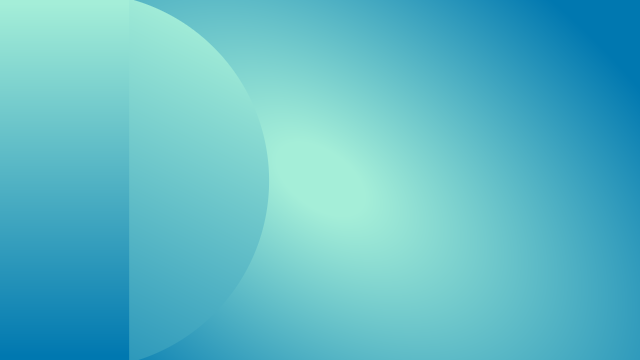
Write a WebGL 2 fragment shader that draws this background.

```glsl
#version 300 es
precision highp float;
// Teal gradients: a tilted elliptical glow, a shaded disc and an upright left panel.
uniform vec2 u_resolution;
out vec4 fragColor;

// Lengths are in canvas heights, angles in radians
#define DEEP vec3(0.0, 0.47, 0.69)
#define PALE vec3(0.643, 0.933, 0.847)
#define GLOW_CENTER vec2(0.891, 0.502)
#define GLOW_RADII vec2(1.39, 0.787)
#define GLOW_TILT -0.611
#define GLOW_CORE 0.1
#define DISC_CENTER vec2(0.2245, 0.498)
#define DISC_RADIUS 0.523
#define DISC_SLOPE vec2(0.346, 0.691)
#define DISC_BASE 0.151
#define PANEL_EDGE 0.3588

vec3 ramp(float t) {
    return mix(DEEP, PALE, clamp(t, 0.0, 1.0));
}

// Antialiased coverage of the region where the distance is negative
float coverage(float dist, float pixel) {
    return clamp(0.5 - dist / pixel, 0.0, 1.0);
}

// Elliptical falloff with a flat core, long axis along the tilt
float glow(vec2 p) {
    vec2 q = p - GLOW_CENTER;
    vec2 along = vec2(cos(GLOW_TILT), sin(GLOW_TILT));
    vec2 across = vec2(-along.y, along.x);
    vec2 axes = vec2(dot(q, along), dot(q, across));
    return (1.0 - length(axes / GLOW_RADII)) / (1.0 - GLOW_CORE);
}

void main() {
    vec2 p = gl_FragCoord.xy / u_resolution.y;
    float pixel = 1.0 / u_resolution.y;

    // Background glow
    vec3 color = ramp(glow(p));

    // Disc, lighter toward its upper right
    float disc = length(p - DISC_CENTER) - DISC_RADIUS;
    color = mix(color, ramp(dot(p, DISC_SLOPE) + DISC_BASE), coverage(disc, pixel));

    // Left panel, deep at the bottom and pale at the top
    float panel = coverage(p.x - PANEL_EDGE, pixel);
    color = mix(color, ramp((p.y - 0.01) / 0.98), panel);

    fragColor = vec4(color, 1.0);
}
```
